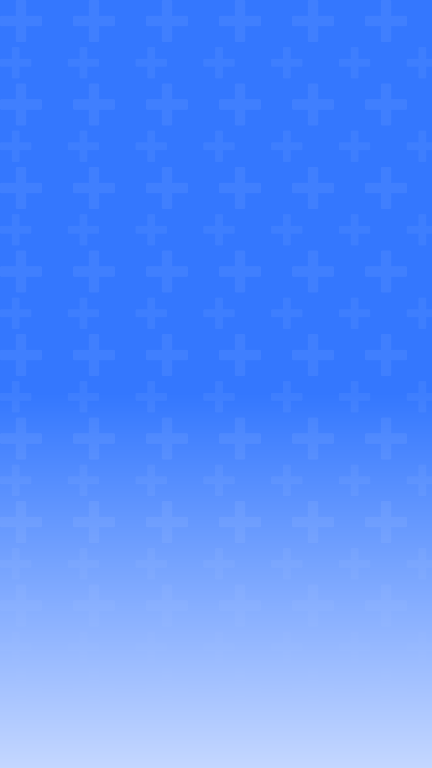
Write a Shadertoy shader that draws this background.

```glsl
// Blue backdrop fading to pale at the bottom, with alternating rows of faint plus signs.

#define DEEP_BLUE vec3(0.203, 0.467, 0.996)
#define PALE_BLUE vec3(0.768, 0.842, 1.0)
#define FADE_TOP 0.488        // height where the gradient begins
#define ROW_STEP 0.1933       // vertical period, in canvas widths
#define LARGE_STEP 0.1690     // horizontal periods
#define SMALL_STEP 0.1569
#define LARGE_ARM 0.0486      // half lengths of the pluses
#define SMALL_ARM 0.0363
#define LARGE_ALPHA 0.060
#define SMALL_ALPHA 0.048
#define ARM_RATIO 0.25        // arm thickness relative to its length

// Signed distance to a box with rounded corners
float roundedBox(vec2 p, vec2 halfSize, float radius) {
    vec2 q = abs(p) - halfSize + radius;
    return length(max(q, 0.0)) + min(max(q.x, q.y), 0.0) - radius;
}

// Signed distance to a plus: the union of two crossed bars
float plusShape(vec2 p, float arm) {
    vec2 bar = arm * vec2(1.0, ARM_RATIO);
    float radius = arm * 0.07;
    return min(roundedBox(p, bar, radius), roundedBox(p, bar.yx, radius));
}

// Coverage of an endless lattice of pluses
float plusLattice(vec2 p, vec2 firstCenter, vec2 period, float arm, float pixel) {
    vec2 cell = mod(p - firstCenter + 0.5 * period, period) - 0.5 * period;
    return smoothstep(0.5 * pixel, -0.5 * pixel, plusShape(cell, arm));
}

void mainImage(out vec4 fragColor, in vec2 fragCoord) {
    float height = fragCoord.y / iResolution.y;
    float pixel = 1.0 / iResolution.x;
    // Width-based coordinates measured from the top left
    vec2 p = vec2(fragCoord.x, iResolution.y - fragCoord.y) * pixel;

    // Flat blue above, linear fade below
    vec3 color = mix(PALE_BLUE, DEEP_BLUE, clamp(height / FADE_TOP, 0.0, 1.0));

    // Interleaved large and small rows
    float large = plusLattice(p, vec2(LARGE_ARM), vec2(LARGE_STEP, ROW_STEP), LARGE_ARM, pixel);
    float small = plusLattice(p, vec2(SMALL_ARM, LARGE_ARM + 0.5 * ROW_STEP),
                              vec2(SMALL_STEP, ROW_STEP), SMALL_ARM, pixel);

    // Pluses dissolve toward the pale end
    float visibility = smoothstep(0.06, 0.36, height);
    float alpha = max(large * LARGE_ALPHA, small * SMALL_ALPHA) * visibility;
    fragColor = vec4(mix(color, vec3(1.0), alpha), 1.0);
}
```
